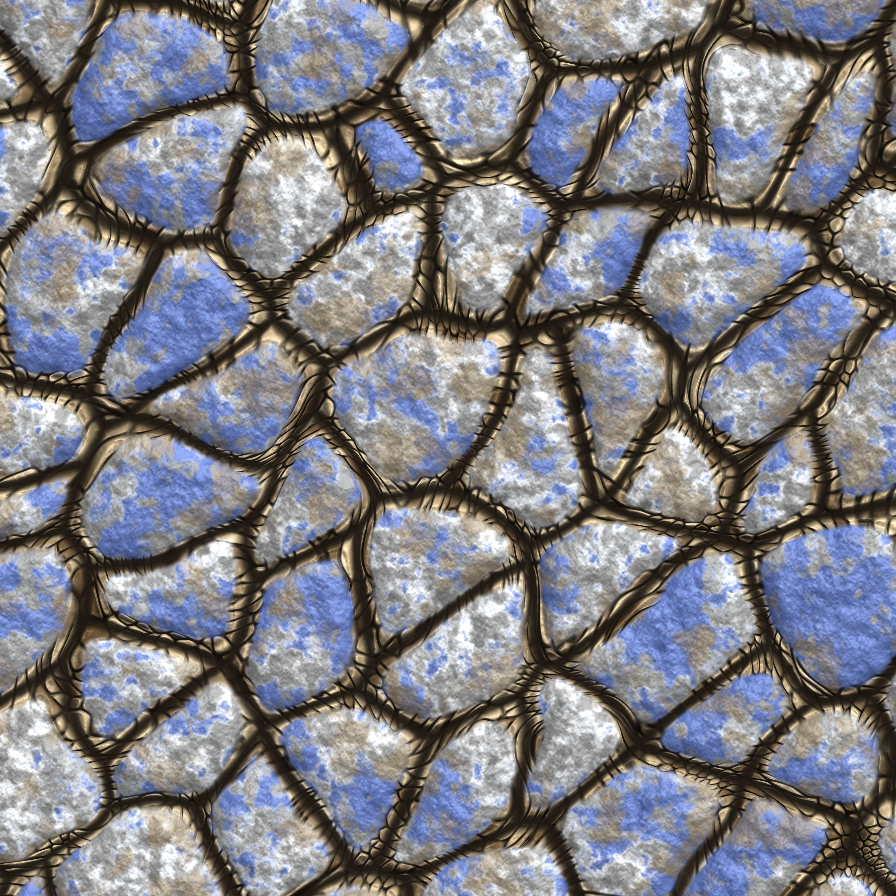
A WebGL 2 fragment shader for this texture:

```glsl
#version 300 es
precision highp float;
// Packed blue-grey stones with scaly tan rims and dark crevices.
uniform vec2 u_resolution;
out vec4 fragColor;

struct Surface {
    float height;
    float edge;   // rounded distance into the stone
    float gap;    // straight distance to the nearest seam
    float rim;    // 1 on the scaly border, 0 on the smooth face
    float crack;  // 1 between scales
    float stoneId;
    float scaleId;
};

float hash(vec2 p) {
    vec3 q = fract(vec3(p.xyx) * 0.1031);
    q += dot(q, q.yzx + 33.33);
    return fract((q.x + q.y) * q.z);
}

float noise(vec2 p) {
    vec2 i = floor(p), f = fract(p);
    f = f * f * (3.0 - 2.0 * f);
    return mix(mix(hash(i), hash(i + vec2(1, 0)), f.x),
               mix(hash(i + vec2(0, 1)), hash(i + vec2(1, 1)), f.x), f.y);
}

float fbm(vec2 p) {
    float sum = 0.0, amp = 0.533;
    for (int i = 0; i < 4; i++) {
        sum += amp * noise(p);
        p = mat2(1.6, 1.2, -1.2, 1.6) * p + 17.3;
        amp *= 0.5;
    }
    return sum;
}

vec2 siteOffset(vec2 cell, vec2 p) {
    vec2 jitter = vec2(hash(cell + 7.1), hash(cell + 41.7));
    return cell + 0.5 + 0.85 * (jitter - 0.5) - p;
}

// Weighted cells: rounded edge distance, straight edge distance, cell id
vec3 cells(vec2 p, float spread, float sharpness) {
    vec2 base = floor(p), nearCell = base, nearSite = vec2(0);
    float best = 1e5;
    for (int y = -2; y <= 2; y++)
    for (int x = -2; x <= 2; x++) {
        vec2 cell = base + vec2(x, y), r = siteOffset(cell, p);
        float d = dot(r, r) - spread * hash(cell + 83.0);
        if (d < best) { best = d; nearCell = cell; nearSite = r; }
    }
    float total = 0.0, gap = 1.0;
    for (int y = -2; y <= 2; y++)
    for (int x = -2; x <= 2; x++) {
        vec2 cell = base + vec2(x, y);
        if (cell == nearCell) continue;
        vec2 r = siteOffset(cell, p);
        float d = dot(r, r) - spread * hash(cell + 83.0);
        float edge = (d - best) / (2.0 * max(length(r - nearSite), 0.05));
        total += exp(-sharpness * edge);
        gap = min(gap, edge);
    }
    return vec3(-log(total + 1e-6) / sharpness, gap, hash(nearCell + 5.0));
}

Surface surfaceAt(vec2 p) {
    vec2 bend = vec2(noise(p * 11.0), noise(p * 11.0 + 50.0)) - 0.5;
    vec2 q = p + 0.035 * bend;
    // stones lean and stretch toward the upper right
    q = vec2((q.x + q.y) * 0.61, (q.y - q.x) * 0.8);
    vec3 stone = cells(q * 7.0 + 20.0, 0.32, 15.0);
    vec3 scales = cells(q * 46.0 + 9.0 * bend.yx, 0.25, 12.0);

    Surface s;
    s.edge = stone.x;
    s.gap = stone.y;
    s.stoneId = stone.z;
    s.scaleId = scales.z;
    float ragged = stone.x + 0.16 * (fbm(p * 16.0) - 0.5);
    s.rim = 1.0 - smoothstep(0.05, 0.11, ragged);
    s.crack = 1.0 - smoothstep(-0.03, 0.16, scales.x);

    float t = clamp((stone.x + 0.06) / 0.33, 0.0, 1.0);
    float dome = sqrt(t * (2.0 - t) + 0.01);
    float ledge = sin(stone.x * 75.0 + 7.0 * noise(p * 14.0));
    s.height = 0.034 * dome + 0.008 * smoothstep(0.0, 0.06, stone.y)
             + s.rim * (0.0015 * ledge - 0.0045 * s.crack)
             + 0.005 * fbm(p * 55.0);
    return s;
}

void main() {
    vec2 p = gl_FragCoord.xy / min(u_resolution.x, u_resolution.y);
    Surface s = surfaceAt(p);
    float e = 0.0016;
    vec2 slope = vec2(surfaceAt(p + vec2(e, 0)).height,
                      surfaceAt(p + vec2(0, e)).height) - s.height;
    vec3 normal = normalize(vec3(-slope / e, 1.0));

    // mottled mineral face
    float patches = fbm(p * 15.0 + s.stoneId * 30.0);
    float grain = fbm(p * 75.0 + 8.0);
    float blue = smoothstep(0.46, 0.6, 0.5 * (patches + grain) + 0.16 * (s.stoneId - 0.5));
    vec3 face = mix(vec3(0.54, 0.54, 0.54), vec3(0.86, 0.87, 0.88), smoothstep(0.35, 0.66, grain));
    face = mix(face, vec3(0.26, 0.36, 0.67), 0.8 * blue);
    float stain = smoothstep(0.52, 0.68, fbm(p * 28.0 + 70.0));
    face = mix(face, vec3(0.55, 0.47, 0.35), 0.6 * stain);

    // tan rim broken into scales
    float tone = 0.6 * fbm(p * 30.0 + 31.0) + 0.4 * s.scaleId;
    vec3 rim = mix(vec3(0.40, 0.31, 0.20), vec3(0.83, 0.74, 0.58), smoothstep(0.2, 0.7, tone));
    rim *= 1.0 - 0.62 * s.crack;
    vec3 color = mix(face, rim, s.rim);

    // light, sheen and shadowed seams
    vec3 light = normalize(vec3(0.3, 0.55, 0.85));
    float lit = max(dot(normal, light), 0.0);
    color *= 0.28 + 0.92 * lit;
    float sheen = pow(max(dot(normal, normalize(light + vec3(0, 0, 1))), 0.0), 22.0);
    color += 0.17 * sheen * vec3(0.95, 0.98, 1.0);
    color *= mix(0.5, 1.0, smoothstep(-0.08, 0.07, s.edge));
    float seam = 1.0 - smoothstep(0.008, 0.06, s.gap + 0.03 * (grain - 0.5));
    color = mix(color, vec3(0.13, 0.105, 0.08), 0.85 * seam);
    fragColor = vec4(clamp(color, 0.0, 1.0), 1.0);
}
```
